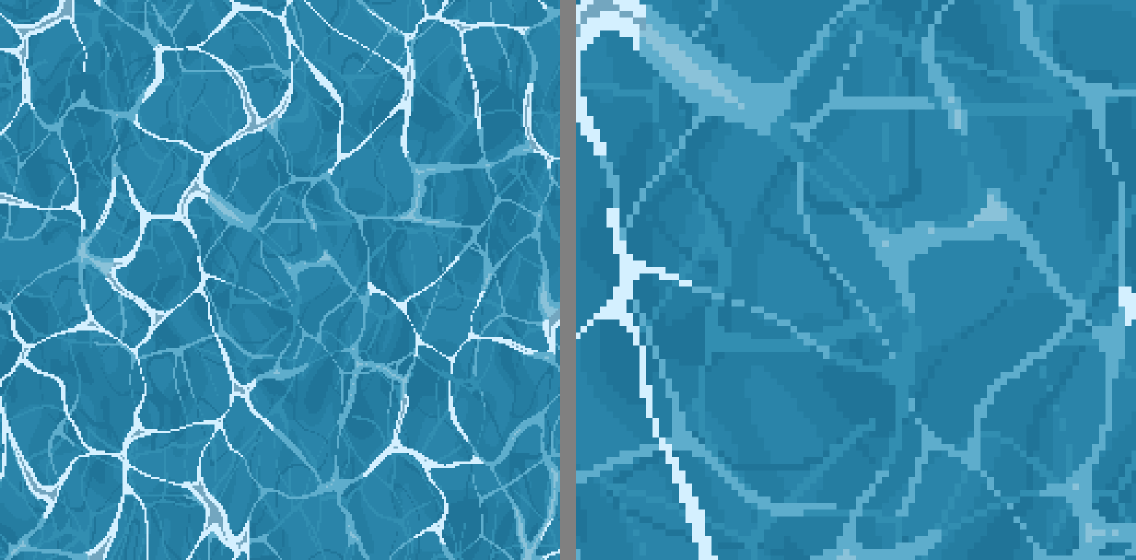
Left, the full canvas; right, a detail of the centre.
Write a Shadertoy shader that draws this texture.

```glsl
// Pixel-art water surface: bright caustic veins over layered blue ripples.

const float BLOCKS = 256.0;          // blocks along the canvas height
const float HAIRLINE = 0.0023;       // half width of the thinnest vein
const float RIM = 0.0066;            // rim thickness around a vein core

const vec3 DEEP = vec3(0.125, 0.455, 0.595);
const vec3 WATER = vec3(0.145, 0.490, 0.632);
const vec3 SHALLOW = vec3(0.163, 0.518, 0.662);
const vec3 FAINT = vec3(0.195, 0.555, 0.695);
const vec3 SOFT_VEIN = vec3(0.37, 0.68, 0.80);
const vec3 SOFT_CORE = vec3(0.54, 0.76, 0.85);
const vec3 FOAM = vec3(0.83, 0.94, 1.00);
const vec3 FOAM_CORE = vec3(0.45, 0.65, 0.75);

vec2 hash2(vec2 p) {
    vec3 q = fract(p.xyx * vec3(0.1031, 0.1030, 0.0973));
    q += dot(q, q.yzx + 33.33);
    return fract((q.xx + q.yz) * q.zy);
}

float cornerSlope(vec2 cell, vec2 offset) {
    float angle = 6.2832 * hash2(cell).x;
    return dot(vec2(cos(angle), sin(angle)), offset);
}

float gradientNoise(vec2 p) {
    vec2 i = floor(p), f = fract(p);
    vec2 u = f * f * f * (f * (f * 6.0 - 15.0) + 10.0);
    vec2 e = vec2(1.0, 0.0);
    float low = mix(cornerSlope(i, f), cornerSlope(i + e, f - e), u.x);
    float high = mix(cornerSlope(i + e.yx, f - e.yx), cornerSlope(i + 1.0, f - 1.0), u.x);
    return mix(low, high, u.y);
}

vec2 warp(vec2 p, float frequency, float amount) {
    vec2 q = p * frequency;
    return p + amount * vec2(gradientNoise(q + 17.3), gradientNoise(q + 71.9));
}

float smoothMin(float a, float b, float k) {
    float h = max(k - abs(a - b), 0.0) / k;
    return min(a, b) - h * h * k * 0.25;
}

// Distance to the cell borders, in canvas units; junctions swell with k.
float veinDistance(vec2 p, vec2 cells, float seed, float k) {
    vec2 q = p * cells + seed;
    vec2 i = floor(q), f = fract(q);
    vec2 nearest = vec2(0.0), home = vec2(0.0);
    float best = 9.0;
    for (int y = -1; y <= 1; y++)
    for (int x = -1; x <= 1; x++) {
        vec2 g = vec2(x, y);
        vec2 r = g + hash2(i + g) - f;
        if (dot(r, r) < best) { best = dot(r, r); nearest = r; home = g; }
    }
    float d = 1.0;
    for (int y = -2; y <= 2; y++)
    for (int x = -2; x <= 2; x++) {
        vec2 g = home + vec2(x, y);
        vec2 r = g + hash2(i + g) - f;
        vec2 gap = r - nearest;
        if (dot(gap, gap) > 0.0001)
            d = smoothMin(d, dot(0.5 * (nearest + r), normalize(gap)), k);
    }
    return d / sqrt(cells.x * cells.y);
}

vec3 paintVein(vec3 under, float d, float width, vec3 rim, vec3 core) {
    vec3 color = mix(under, rim, step(d, width));
    return mix(color, core, step(d, width - RIM));
}

// Flat tones: streaky patches, dark contours and barely visible lines.
vec3 ripples(vec2 p) {
    float streak = gradientNoise(warp(p, 7.0, 0.08) * vec2(17.0, 8.0) + 5.0);
    float pool = gradientNoise(p * 4.0 + 40.0);
    float tone = streak + 0.6 * pool;
    vec3 color = mix(WATER, SHALLOW, step(0.03, tone));
    color = mix(color, DEEP, step(tone, -0.27));
    float contour = gradientNoise(warp(p, 9.0, 0.06) * vec2(13.0, 7.0) + 90.0);
    color = mix(color, DEEP, step(abs(contour - 0.1), 0.022));
    float lines = veinDistance(warp(p, 8.0, 0.06), vec2(13.0, 8.0), 31.0, 0.05);
    float shown = step(-0.12, gradientNoise(p * 5.0 + 63.0));
    return mix(color, FAINT, shown * step(lines, HAIRLINE));
}

vec3 waterSurface(vec2 p) {
    vec3 color = ripples(p);

    // Long, thin strands behind the main net
    float strands = veinDistance(warp(p, 6.0, 0.08), vec2(8.0, 5.0), 57.0, 0.06);
    float strandPower = gradientNoise(p * 3.5 + 22.0);
    vec3 strandColor = mix(FAINT, SOFT_VEIN, step(0.02, strandPower));
    color = mix(color, strandColor, step(strands, HAIRLINE));

    // Main net: white foam that fades into soft veins by region
    vec2 bent = warp(warp(p, 5.0, 0.09), 19.0, 0.014);
    float net = veinDistance(bent, vec2(8.2, 6.2), 11.0, 0.13);
    float swell = max(gradientNoise(p * vec2(8.0, 5.5) + 8.0) + 0.03, 0.0);
    float width = HAIRLINE + 0.016 * swell;
    float power = gradientNoise(p * 3.2 + 3.7) + 0.25 * gradientNoise(p * 9.0 + 50.0);
    if (power > -0.06) return paintVein(color, net, width, FOAM, FOAM_CORE);
    if (power > -0.42) return paintVein(color, net, width, SOFT_VEIN, SOFT_CORE);
    return paintVein(color, net, HAIRLINE, FAINT, SOFT_VEIN);
}

void mainImage(out vec4 fragColor, in vec2 fragCoord) {
    // Four samples smooth the block borders at any canvas size
    vec3 sum = vec3(0.0);
    for (int s = 0; s < 4; s++) {
        vec2 jitter = vec2(s % 2, s / 2) * 0.5 - 0.25;
        vec2 p = (fragCoord + jitter) / iResolution.y;
        sum += waterSurface((floor(p * BLOCKS) + 0.5) / BLOCKS);
    }
    fragColor = vec4(sum * 0.25, 1.0);
}
```
